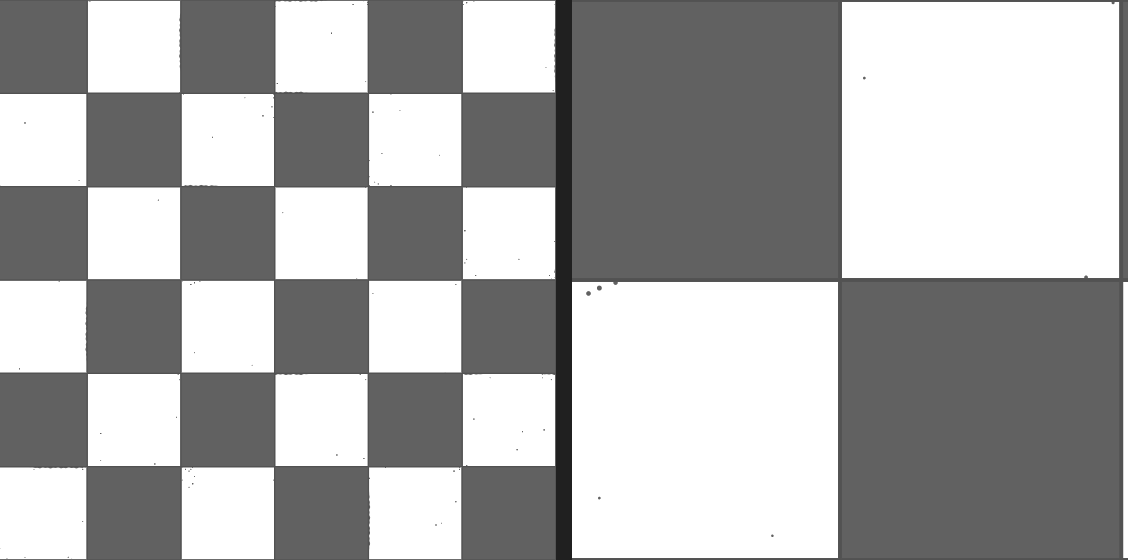
Left: the whole. Right: its middle third, enlarged.
Write a WebGL 2 fragment shader that draws this pattern.

```glsl
#version 300 es
precision highp float;
// Grey and white checkerboard with thin dark seams, ragged edges and small corner specks.

#define ROWS 6.0
#define FIRST_COLUMN 0.1568
#define COLUMN_WIDTH 0.1686
#define SEAM_HALF_WIDTH 0.0068
#define RAGGED_SHARE 0.22
#define RAGGED_DEPTH 0.012
#define SPECK_GRID 52.0
#define SPECK_CHANCE 0.26
#define GREY vec3(0.38)
#define SEAM_GREY vec3(0.32)
#define WHITE vec3(1.0)

uniform vec2 u_resolution;
out vec4 outColor;

float hash(vec2 p) {
  vec3 q = fract(vec3(p.xyx) * 0.1031);
  q += dot(q, q.yzx + 33.33);
  return fract((q.x + q.y) * q.z);
}

// Coverage of a shape from its signed distance
float cover(float dist, float pixel) {
  return clamp(0.5 - dist / pixel, 0.0, 1.0);
}

// Extra seam width on a few worn stretches; along runs parallel to the seam
float raggedness(float along, vec2 edgeId) {
  float seed = hash(edgeId + 17.0);
  float worn = step(1.0 - RAGGED_SHARE, seed);
  float phase = hash(edgeId + 41.0) * 6.283;
  float stretch = smoothstep(-0.1, 0.5, sin(along * 5.0 + phase));
  float teeth = 0.5 + 0.25 * sin(along * 47.0 + phase) + 0.25 * sin(along * 113.0 - phase);
  return RAGGED_DEPTH * worn * stretch * teeth;
}

// Scattered cellular dots, densest in the corners of a square
float specks(vec2 p, float pixel) {
  vec2 id = floor(p * SPECK_GRID);
  vec2 center = (id + 0.5) / SPECK_GRID;
  vec2 inset = 0.5 - abs(fract(center) - 0.5);
  float edge = min(inset.x, inset.y);
  float wear = hash(floor(center * 2.0) + 71.0);
  float chance = SPECK_CHANCE * wear * wear * exp(-edge * 26.0)
               * (0.05 + 1.6 * exp(-length(inset) * 14.0));
  float present = step(hash(id + 5.0), chance);
  float radius = mix(0.004, 0.009, hash(id + 29.0));
  return present * cover(length(p - center) - radius, pixel);
}

void main() {
  vec2 uv = gl_FragCoord.xy / u_resolution;
  vec2 p = vec2((uv.x - FIRST_COLUMN) / COLUMN_WIDTH + 1.0, uv.y * ROWS);
  float pixel = ROWS / u_resolution.y;

  // Alternating squares
  vec2 cell = floor(p);
  bool isWhite = mod(cell.x + cell.y, 2.0) < 0.5;
  vec3 color = isWhite ? WHITE : GREY;

  // Wear shows only on the white squares
  vec2 nearest = floor(p + 0.5);
  vec2 gap = abs(p - nearest);
  if (isWhite) {
    float ragX = raggedness(p.y, vec2(nearest.x, cell.y));
    float ragY = raggedness(p.x, vec2(cell.x, nearest.y) + 100.0);
    float worn = min(gap.x - ragX, gap.y - ragY) - SEAM_HALF_WIDTH;
    color = mix(color, GREY, max(cover(worn, pixel), specks(p, pixel)));
  }

  // Dark seams between all squares
  float seam = min(gap.x, gap.y) - SEAM_HALF_WIDTH;
  color = mix(color, SEAM_GREY, cover(seam, pixel));

  outColor = vec4(color, 1.0);
}
```
